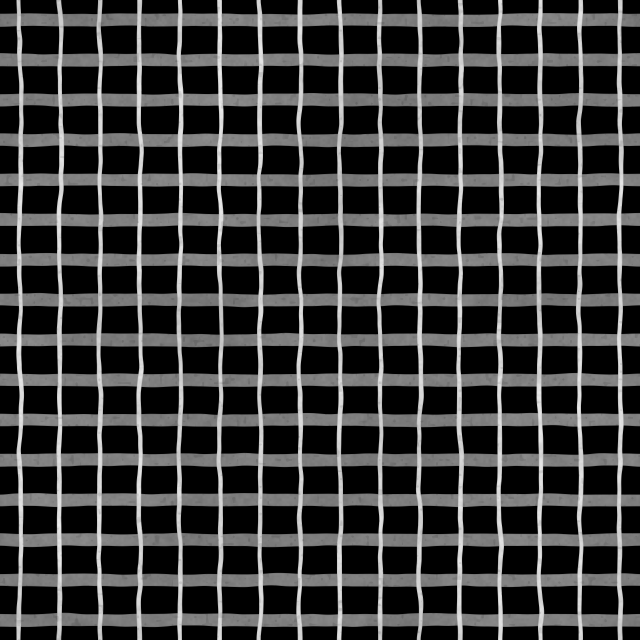
Reproduce this pattern procedurally as a Shadertoy shader.

```glsl
const float REPEATS = 16.0;
const float THIN_HALF_WIDTH = 0.056;
const float WIDE_HALF_WIDTH = 0.156;
const float THIN_GREY = 0.83;
const float WIDE_GREY = 0.492;

// Integer hash to 0..1
float hash(vec2 cell, int seed) {
    uvec2 q = uvec2(ivec2(cell)) * uvec2(1597334673u, 3812015801u);
    uint h = q.x ^ q.y ^ (uint(seed) * 2798796415u);
    h = (h ^ (h >> 16)) * 2146121005u;
    h = (h ^ (h >> 15)) * 2221713035u;
    h ^= h >> 16;
    return float(h & 65535u) / 65535.0;
}

// Value noise that wraps after "period" cells
float wrapNoise(vec2 p, vec2 period, int seed) {
    vec2 cell = floor(p);
    vec2 f = p - cell;
    f = f * f * (3.0 - 2.0 * f);
    vec2 a = mod(cell, period);
    vec2 b = mod(cell + 1.0, period);
    return mix(mix(hash(a, seed), hash(vec2(b.x, a.y), seed), f.x),
               mix(hash(vec2(a.x, b.y), seed), hash(b, seed), f.x), f.y);
}

float tileNoise(vec2 uv, float frequency, int seed) {
    return wrapNoise(uv * frequency, vec2(frequency), seed);
}

// Signed drift along a line, independent for each line
float drift(float along, float line, float frequency, int seed) {
    vec2 period = vec2(frequency, REPEATS);
    return 2.0 * wrapNoise(vec2(along * frequency, line), period, seed) - 1.0;
}

// Distance inside a hand-drawn band, in cells: positive is inside
float bandDepth(float across, float along, float halfWidth,
                float sway, float swell, int seed) {
    float scaled = across * REPEATS;
    float line = floor(scaled);
    float center = 0.5 + sway * (drift(along, line, 21.0, seed)
                         + 0.4 * drift(along, line, 47.0, seed + 1));
    float width = halfWidth + swell * drift(along, line, 29.0, seed + 2);
    return width - abs(scaled - line - center);
}

float coverage(float depth, float pixel) {
    return clamp(depth / pixel + 0.5, 0.0, 1.0);
}

// Slightly darker rim of each painted band
float rimShade(float depth) {
    return mix(0.88, 1.0, smoothstep(0.0, 0.03, depth));
}

// Broad clouds, small blotches, grain and dark specks
float wornTone(vec2 uv) {
    float clouds = tileNoise(uv, 6.0, 11) - 0.5;
    float patches = tileNoise(uv, 17.0, 12) - 0.5;
    float blotches = tileNoise(uv, 83.0, 13) - 0.5;
    float grain = tileNoise(uv, 251.0, 14) - 0.5;
    float specks = smoothstep(0.74, 0.95, tileNoise(uv, 167.0, 15));
    return 1.0 + 0.13 * clouds + 0.08 * patches + 0.07 * blotches
               + 0.06 * grain - 0.10 * specks;
}

void mainImage(out vec4 fragColor, in vec2 fragCoord) {
    vec2 uv = fragCoord / iResolution.xy;
    vec2 pixel = REPEATS / iResolution.xy;
    float tone = wornTone(uv);

    // Wide horizontal bands under thin vertical lines
    float wide = bandDepth(uv.y, uv.x, WIDE_HALF_WIDTH, 0.016, 0.010, 21);
    float thin = bandDepth(uv.x, uv.y, THIN_HALF_WIDTH, 0.034, 0.007, 31);

    float grey = WIDE_GREY * tone * rimShade(wide) * coverage(wide, pixel.y);
    grey = mix(grey, THIN_GREY * tone * rimShade(thin), coverage(thin, pixel.x));
    fragColor = vec4(vec3(clamp(grey, 0.0, 1.0)), 1.0);
}
```
